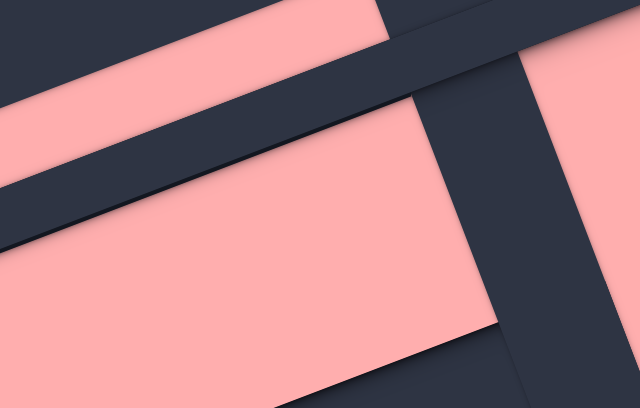
Give the GLSL for this background, as a WebGL 1 fragment shader.

```glsl
precision highp float;
// Layered paper background: slate bands crossing pink sheets with soft shadows.

uniform vec2 u_resolution;

const vec3 PINK = vec3(1.0, 0.682, 0.682);
const vec3 SLATE = vec3(0.18, 0.204, 0.263);
const vec3 INK = vec3(0.075, 0.09, 0.125);
const vec3 SHADE = vec3(0.045, 0.045, 0.065);

// Unit direction along the diagonal band; its normal points down the canvas.
const vec2 ALONG = vec2(0.934, -0.357);
const vec2 ACROSS = vec2(0.357, 0.934);

// Edge positions, in canvas heights.
const float CORNER_EDGE = 0.248;
const float BAND_TOP = 0.431;
const float BAND_BOTTOM = 0.570;
const float STRIP_BOTTOM = 0.580;
const float SHEET_BOTTOM = 1.173;
const float COLUMN_LEFT = 0.8578;
const float COLUMN_RIGHT = 1.138;

// Coverage of the side where the signed distance is negative.
float cover(float dist, float pixel) {
    return 1.0 - smoothstep(-0.6 * pixel, 0.6 * pixel, dist);
}

// Signed distance to the strip between two parallel edges.
float stripDistance(float x, float low, float high) {
    return max(low - x, x - high);
}

// Darkens the surface near an edge, fading with distance on either side.
vec3 castShadow(vec3 color, float dist, float strength, float width) {
    return mix(color, SHADE, strength * exp(-abs(dist) / width));
}

void main() {
    // Top-down coordinates, rotated into the frame of the bands.
    vec2 uv = gl_FragCoord.xy / u_resolution;
    vec2 p = vec2(uv.x * 1.567, 1.0 - uv.y);
    float pixel = 1.0 / u_resolution.y;
    float across = dot(p, ACROSS);
    float along = dot(p, ALONG);

    // Lower slate sheet, shaded by the pink sheet that ends at the column.
    float sheet = across - SHEET_BOTTOM;
    float rightSheet = COLUMN_RIGHT - along;
    vec3 lower = castShadow(SLATE, sheet, 0.85, 0.017);
    vec3 color = mix(lower, PINK, cover(min(sheet, rightSheet), pixel));

    // Slate column.
    float column = stripDistance(along, COLUMN_LEFT, COLUMN_RIGHT);
    color = castShadow(color, column, 0.22, 0.005);
    color = mix(color, SLATE, cover(column, pixel));

    // Slate corner at the upper left.
    float corner = across - CORNER_EDGE;
    float cornerSide = cover(max(corner, along - COLUMN_LEFT), pixel);
    color = castShadow(color, corner, 0.28 * step(along, COLUMN_LEFT), 0.007);
    color = mix(color, SLATE, cornerSide);

    // The dark strip under the band lies left of the column only.
    float leftSide = cover(along - COLUMN_LEFT, pixel);
    float bandEnd = mix(BAND_BOTTOM, STRIP_BOTTOM, leftSide);
    float below = across - bandEnd;
    float above = BAND_TOP - across;

    // Diagonal band and its shadows.
    float strength = mix(0.65, 0.42, leftSide);
    float width = mix(0.018, 0.010, leftSide);
    color = castShadow(color, below, strength, width);
    color = castShadow(color, above, 0.25, 0.006);
    color = mix(color, INK, cover(max(above, below), pixel));
    float band = stripDistance(across, BAND_TOP, BAND_BOTTOM);
    color = mix(color, SLATE, cover(band, pixel));

    gl_FragColor = vec4(color, 1.0);
}
```
